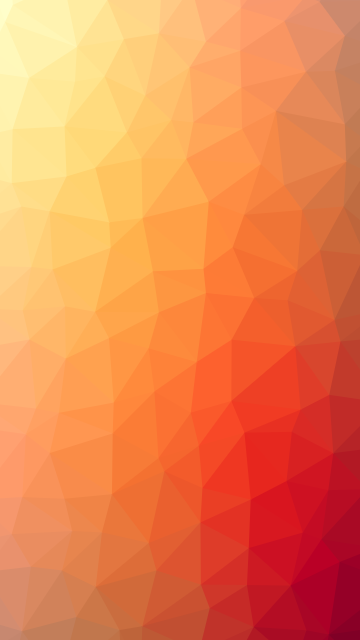
This background is drawn by a WebGL 2 fragment shader. Its source:

```glsl
#version 300 es
precision highp float;
// Low-poly mosaic: a jittered lattice is split into triangles, each quad along
// its Delaunay diagonal. Every triangle is filled with one flat colour, blended
// in a perceptual space from a left-right ramp and a top-down ramp.

uniform vec2 u_resolution;
out vec4 outColor;

const float COLUMNS = 8.0;                    // lattice cells across the width
const vec2  LATTICE_OFFSET = vec2(0.46, 0.40);
const float JITTER = 0.72;                    // full range of vertex displacement
const float RAMP_BALANCE = 0.5;               // 0: horizontal ramp, 1: vertical ramp
const uint  SEED = 17u;
const float GAMMA = 2.2;

// Pale yellow through orange and red to maroon.
const int STOPS = 9;
const vec3 RAMP[STOPS] = vec3[STOPS](
  vec3(1.00, 1.00, 0.80), vec3(1.00, 0.93, 0.63), vec3(1.00, 0.85, 0.46),
  vec3(1.00, 0.70, 0.30), vec3(0.99, 0.55, 0.24), vec3(0.99, 0.31, 0.16),
  vec3(0.89, 0.10, 0.11), vec3(0.74, 0.00, 0.15), vec3(0.50, 0.00, 0.15));

// Linear RGB to white-normalised XYZ, one column per primary.
const mat3 RGB_TO_XYZ = mat3(
  0.4339, 0.2126, 0.0178,
  0.3762, 0.7152, 0.1095,
  0.1899, 0.0722, 0.8727);

// Cube-root XYZ blends exactly as Lab does.
vec3 toPerceptual(vec3 rgb) {
  return pow(RGB_TO_XYZ * pow(rgb, vec3(GAMMA)), vec3(1.0 / 3.0));
}

vec3 fromPerceptual(vec3 q) {
  vec3 light = inverse(RGB_TO_XYZ) * (q * q * q);
  return pow(clamp(light, 0.0, 1.0), vec3(1.0 / GAMMA));
}

vec3 ramp(float t) {
  float s = clamp(t, 0.0, 1.0) * float(STOPS - 1);
  int i = min(int(s), STOPS - 2);
  return mix(toPerceptual(RAMP[i]), toPerceptual(RAMP[i + 1]), s - float(i));
}

// Integer hash giving two values in 0..1.
vec2 hash2(ivec2 id) {
  uvec2 v = uvec2(id + 64) * 1664525u + 1013904223u + SEED;
  v.x += v.y * 1664525u;
  v.y += v.x * 1664525u;
  v ^= v >> 16u;
  v.x += v.y * 1664525u;
  v.y += v.x * 1664525u;
  v ^= v >> 16u;
  return vec2(v & 65535u) / 65535.0;
}

vec2 latticePoint(ivec2 id) {
  return vec2(id) + LATTICE_OFFSET + JITTER * (hash2(id) - 0.5);
}

float cross2(vec2 a, vec2 b) { return a.x * b.y - a.y * b.x; }

// Signed distance to the line a-b, positive on its left.
float edgeDistance(vec2 p, vec2 a, vec2 b) {
  return cross2(b - a, p - a) / length(b - a);
}

// Adds a counter-clockwise triangle, weighted by its pixel coverage.
void addTriangle(inout vec4 sum, vec2 p, vec2 a, vec2 b, vec2 c, vec2 extent, float px) {
  float inside = min(edgeDistance(p, a, b),
                     min(edgeDistance(p, b, c), edgeDistance(p, c, a)));
  float coverage = clamp(inside / px + 0.5, 0.0, 1.0);
  if (coverage <= 0.0) return;
  vec2 middle = (a + b + c) / 3.0 / extent;
  vec3 tone = mix(ramp(middle.x), ramp(1.0 - middle.y), RAMP_BALANCE);
  sum += coverage * vec4(fromPerceptual(tone), 1.0);
}

// True when the angles at a and c exceed a half turn together.
bool splitsAlongAC(vec2 a, vec2 b, vec2 c, vec2 d) {
  vec2 ab = b - a, ad = d - a, cb = b - c, cd = d - c;
  return cross2(ab, ad) * dot(cb, cd) + dot(ab, ad) * cross2(cd, cb) < 0.0;
}

void main() {
  float px = COLUMNS / u_resolution.x;
  vec2 p = gl_FragCoord.xy * px;
  vec2 extent = u_resolution * px;
  ivec2 base = ivec2(floor(p - LATTICE_OFFSET));

  // Jitter can push a neighbouring quad over this point, so visit all nine.
  vec4 sum = vec4(0.0);
  for (int j = -1; j <= 1; j++) {
    for (int i = -1; i <= 1; i++) {
      ivec2 id = base + ivec2(i, j);
      vec2 a = latticePoint(id), b = latticePoint(id + ivec2(1, 0));
      vec2 c = latticePoint(id + ivec2(1, 1)), d = latticePoint(id + ivec2(0, 1));
      if (splitsAlongAC(a, b, c, d)) {
        addTriangle(sum, p, a, b, c, extent, px);
        addTriangle(sum, p, a, c, d, extent, px);
      } else {
        addTriangle(sum, p, a, b, d, extent, px);
        addTriangle(sum, p, b, c, d, extent, px);
      }
    }
  }
  outColor = vec4(sum.rgb / max(sum.a, 0.001), 1.0);
}
```
